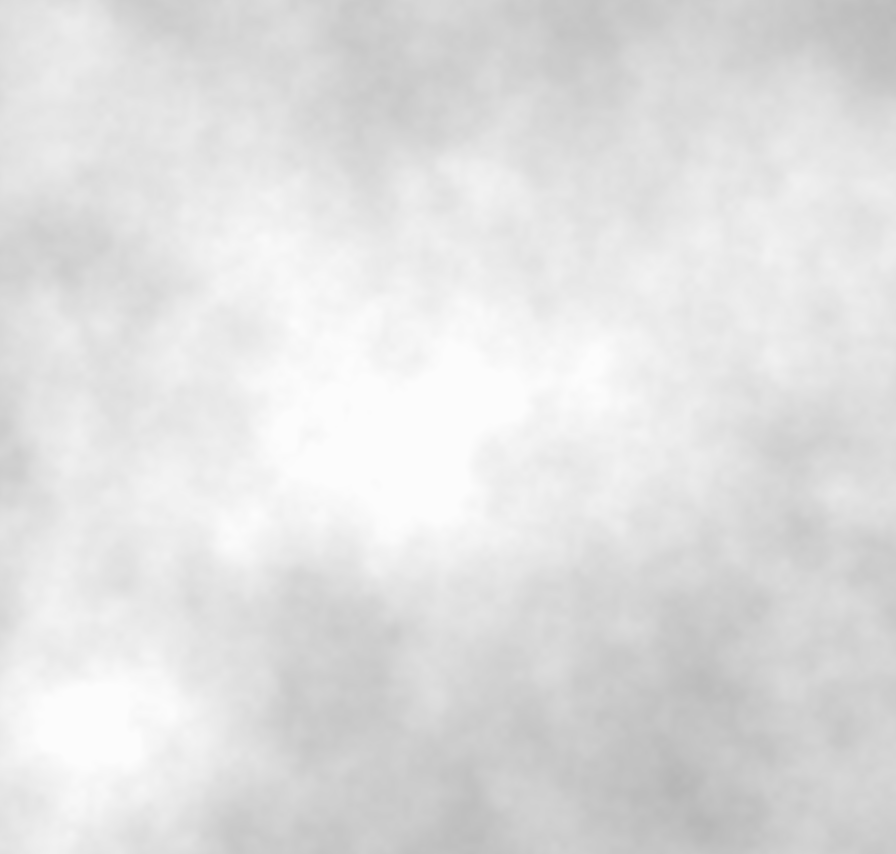
This texture is drawn by a Shadertoy shader. Its source:

```glsl
// Pale grey mist: a few broad light and dark drifts, bent by noise,
// with fractal value noise on top for wisps and fine soft mottling.

#define BASE_GREY 0.832
#define MOTTLE 0.15
#define ROUGHNESS 0.62
#define CLOUD_SCALE 3.2
#define OCTAVES 6
#define WARP 0.16
#define DRIFTS 7

float hash(vec2 cell) {
    return fract(sin(dot(cell, vec2(127.1, 311.7))) * 43758.5453);
}

// Value noise with quintic blending, centred on zero
float noise(vec2 p) {
    vec2 cell = floor(p), f = fract(p);
    vec2 w = f * f * f * (f * (f * 6.0 - 15.0) + 10.0);
    float low = mix(hash(cell), hash(cell + vec2(1, 0)), w.x);
    float high = mix(hash(cell + vec2(0, 1)), hash(cell + vec2(1, 1)), w.x);
    return mix(low, high, w.y) - 0.5;
}

// Octaves are rotated so the lattice does not show
float fbm(vec2 p) {
    const mat2 turnAndDouble = mat2(1.6, 1.2, -1.2, 1.6);
    float sum = 0.0, amplitude = 1.0;
    for (int i = 0; i < OCTAVES; i++) {
        sum += amplitude * noise(p);
        p = turnAndDouble * p + vec2(17.3, 9.1);
        amplitude *= ROUGHNESS;
    }
    return sum;
}

// Broad drifts: centre x, centre y, radius, change in grey
float drifts(vec2 p) {
    vec4 drift[DRIFTS] = vec4[DRIFTS](
        vec4(0.45, 0.60, 0.34, 0.110),
        vec4(0.84, 0.55, 0.20, 0.055),
        vec4(0.08, 0.10, 0.17, 0.080),
        vec4(0.98, 0.24, 0.23, -0.075),
        vec4(0.48, 1.00, 0.26, -0.070),
        vec4(0.03, 0.56, 0.14, -0.045),
        vec4(0.38, 0.23, 0.11, -0.035));
    float sum = 0.0;
    for (int i = 0; i < DRIFTS; i++) {
        vec2 d = (p - drift[i].xy) / drift[i].z;
        sum += drift[i].w * exp(-dot(d, d));
    }
    return sum;
}

void mainImage(out vec4 fragColor, in vec2 fragCoord) {
    vec2 p = fragCoord / iResolution.y;

    // Bend the drifts into irregular shapes
    vec2 q = p * CLOUD_SCALE;
    vec2 bend = vec2(fbm(q + 31.7), fbm(q + 58.2));

    float grey = BASE_GREY + drifts(p + WARP * bend) + MOTTLE * fbm(q + 4.6);
    fragColor = vec4(vec3(clamp(grey, 0.70, 0.99)), 1.0);
}
```
